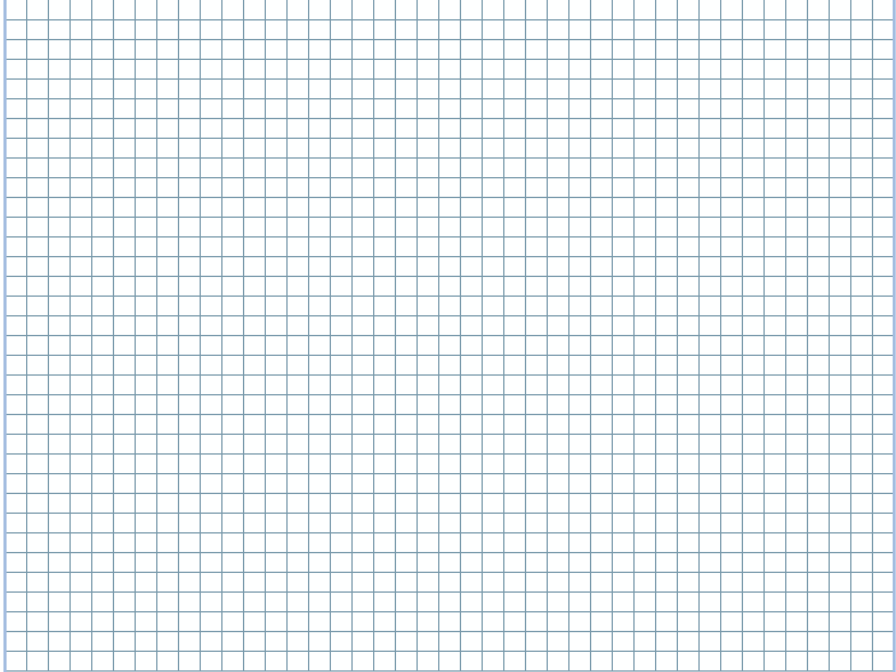
Write a Shadertoy shader that draws this pattern.

```glsl
#define COLUMNS 41.0
#define ROWS 34.0
#define GRID_LEFT 0.0056
#define GRID_RIGHT 0.9980
#define GRID_BOTTOM 0.0015
#define GRID_TOP 0.9998
#define LINE_WIDTH 0.0019
#define BORDER_WIDTH 0.0046
#define SOFTNESS 1.1
#define PAPER_COLOR vec3(0.995, 1.0, 1.0)
#define INK_COLOR vec3(0.47, 0.60, 0.67)
#define BORDER_COLOR vec3(0.64, 0.74, 0.88)

// Share of a pixel-wide window that a line of the given width covers
float lineCoverage(float offset, float width, float pixel) {
    float high = min(offset + 0.5 * pixel, 0.5 * width);
    float low = max(offset - 0.5 * pixel, -0.5 * width);
    return clamp((high - low) / pixel, 0.0, 1.0);
}

// Signed offset to the nearest of the lines first..last, in cells
float nearestLine(float cell, float first, float last) {
    return cell - clamp(round(cell), first, last);
}

void mainImage(out vec4 fragColor, in vec2 fragCoord) {
    // Lengths are measured in canvas heights
    float aspect = iResolution.x / iResolution.y;
    float pixel = 1.0 / iResolution.y;
    float blur = SOFTNESS * pixel;
    vec2 pos = fragCoord / iResolution.y;

    vec2 lower = vec2(GRID_LEFT * aspect, GRID_BOTTOM);
    vec2 upper = vec2(GRID_RIGHT * aspect, GRID_TOP);
    vec2 pitch = (upper - lower) / vec2(COLUMNS, ROWS);
    vec2 cell = (pos - lower) / pitch;

    // Thin ruling; the topmost row is open
    float columnOffset = nearestLine(cell.x, 1.0, COLUMNS - 1.0) * pitch.x;
    float rowOffset = nearestLine(cell.y, 0.0, ROWS - 1.0) * pitch.y;
    float vertical = lineCoverage(columnOffset, LINE_WIDTH, blur);
    float horizontal = lineCoverage(rowOffset, LINE_WIDTH, blur);

    // Rows stop at the side borders, columns at the bottom line
    float edgeDistance = min(pos.x - lower.x, upper.x - pos.x);
    horizontal *= clamp(edgeDistance / pixel + 0.5, 0.0, 1.0);
    float aboveBottom = clamp((pos.y - lower.y) / pixel + 0.5, 0.0, 1.0);
    vertical *= aboveBottom;

    // Pale, wider side borders
    float border = lineCoverage(edgeDistance, BORDER_WIDTH, blur);

    // Crossings join both inks
    float ink = 1.0 - (1.0 - vertical) * (1.0 - horizontal);
    vec3 color = mix(PAPER_COLOR, INK_COLOR, ink);
    color = mix(color, BORDER_COLOR, border);
    fragColor = vec4(color, 1.0);
}
```
